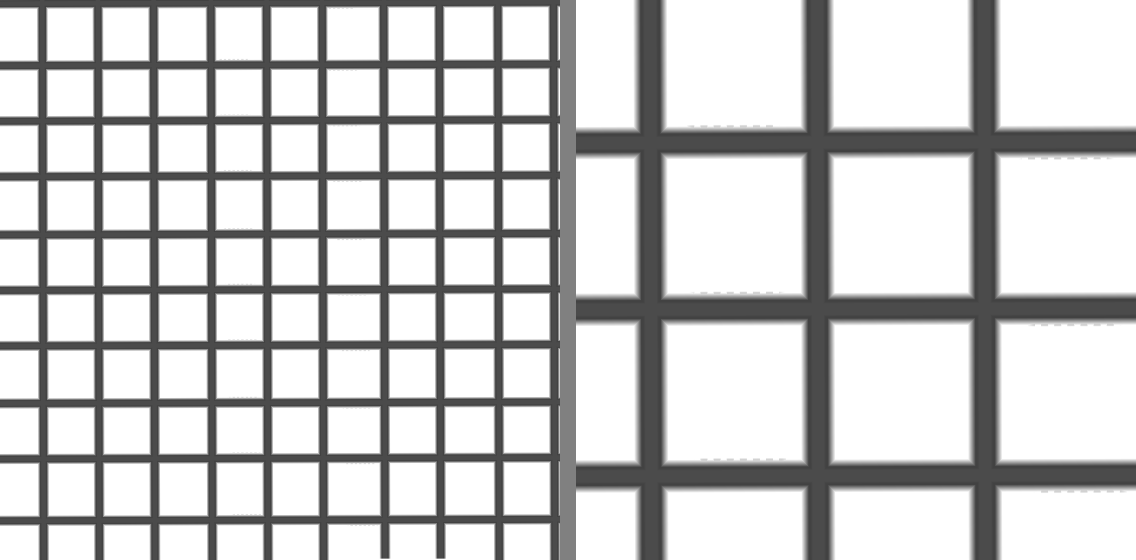
Left: the whole. Right: its middle third, enlarged.
Write a WebGL 1 fragment shader that draws this pattern.

```glsl
precision highp float;

uniform vec2 u_resolution;

#define LINE_COUNT 10
#define PITCH vec2(0.09935, 0.0992)
#define FIRST_LINE vec2(0.0755, 0.0065)
#define TILT 0.0026
#define CORE_HALF vec2(0.0057, 0.0054)
#define SOFT_EDGE 0.0045
#define LINE_MID vec3(0.295)
#define LINE_RIM vec3(0.26)
#define FLECK_PERIOD 0.0078
#define FLECK_LENGTH 0.052
#define FLECK_STRENGTH 0.24

// Even pitch plus a few wider gaps; x places columns, y places rows.
vec2 lineCentre(float index) {
  vec2 centre = FIRST_LINE + PITCH * index;
  centre.x += 0.0031 * step(2.5, index) + 0.0104 * step(5.5, index)
            + 0.0052 * step(7.5, index);
  centre.y += 0.0115 * step(0.5, index) + 0.0046 * step(3.5, index)
            + 0.0035 * step(6.5, index) + 0.0111 * step(8.5, index);
  return centre;
}

float softBox(float x, float halfWidth, float blur) {
  return 1.0 - smoothstep(halfWidth - blur, halfWidth + blur, abs(x));
}

// Broken row of faint dots along one side of a horizontal line.
float flecks(float along, float start, float across, float pixel) {
  float dash = softBox(fract(along / FLECK_PERIOD) - 0.5, 0.27,
                       0.5 * pixel / FLECK_PERIOD);
  float run = softBox(along - start - 0.5 * FLECK_LENGTH,
                      0.5 * FLECK_LENGTH, 0.003);
  return dash * run * softBox(across, 0.001, pixel);
}

void main() {
  vec2 p = gl_FragCoord.xy / u_resolution;
  p.y = 1.0 - p.y;
  float pixel = 1.0 / min(u_resolution.x, u_resolution.y);
  float edge = max(SOFT_EDGE, pixel);

  // Slight rotation of the whole grid
  vec2 q = p + TILT * vec2(-p.y, p.x);

  float ink = 0.0;
  float fleckInk = 0.0;
  float nearest = 1.0;

  for (int i = 0; i < LINE_COUNT; i++) {
    float index = float(i);
    vec2 offset = q - lineCentre(index);
    vec2 cover = 1.0 - clamp((abs(offset) - CORE_HALF) / edge, 0.0, 1.0);

    // Two columns stop just short of the lower border
    float shortColumn = step(5.5, index) * step(index, 7.5);
    cover.x *= 1.0 - shortColumn * smoothstep(0.9965, 0.9985, p.y);

    ink = max(ink, max(cover.x, cover.y));
    nearest = min(nearest, min(abs(offset.x), abs(offset.y)));

    // Worn dots above and below each row
    float above = flecks(p.x, 0.388 + 0.03 * p.y, offset.y + 0.0094, pixel);
    float below = flecks(p.x, 0.580 + 0.045 * p.y, offset.y - 0.0094, pixel);
    fleckInk = max(fleckInk, max(above, below));
  }

  vec3 lineColor = mix(LINE_MID, LINE_RIM, smoothstep(0.0030, 0.0048, nearest));
  ink = max(ink, fleckInk * FLECK_STRENGTH);
  gl_FragColor = vec4(mix(vec3(1.0), lineColor, ink), 1.0);
}
```
